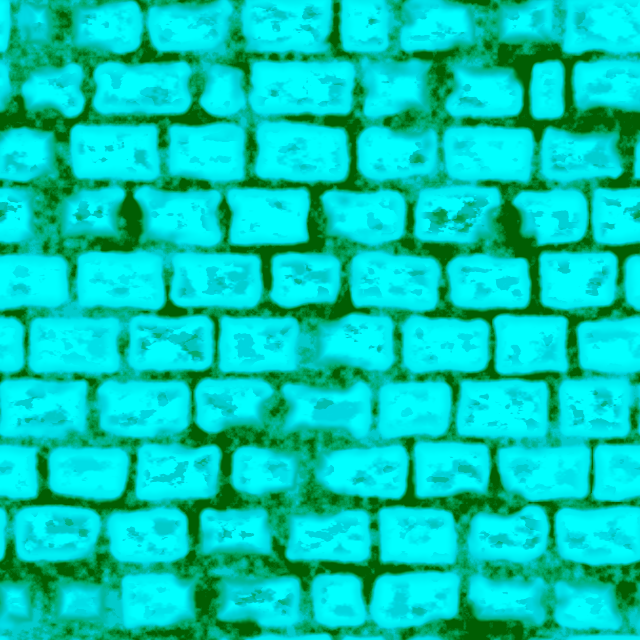
This texture is drawn by a Shadertoy shader. Its source:

```glsl
// A wall of worn, rounded stone blocks in ten staggered courses with mossy joints.
// Jittered joints give each block a rounded-box distance; periodic noise roughens
// it and adds pits, and the resulting height is coloured by a green-to-cyan ramp.

#define COURSES 10.0       // rows of blocks
#define BASE 0.013         // height of the lowest bed joint
#define GAP 0.0062         // mean half width of a joint
#define CORNER 0.017       // corner radius of a block
#define ROUGHNESS 0.013    // irregularity of the outline
#define EDGE_SOFT 0.0055   // softness of the outline
#define PIT_DEPTH 0.34     // strength of surface marks
#define MOSS_LIGHT 0.23    // mean brightness of the joints

const vec3 RAMP[6] = vec3[6](
    vec3(0.0, 0.37, 0.01), vec3(0.0, 0.55, 0.23), vec3(0.0, 0.68, 0.46),
    vec3(0.0, 0.73, 0.66), vec3(0.0, 0.84, 0.88), vec3(0.0, 1.0, 1.0));

// Position of the first upright joint in each course, bottom to top
const float START[10] = float[10](
    0.081, 0.016, 0.066, 0.005, 0.047, 0.122, 0.070, 0.115, 0.042, 0.133);

float hash(vec2 p) {
    vec3 q = fract(p.xyx * 0.1031);
    q += dot(q, q.yzx + 33.33);
    return fract((q.x + q.y) * q.z);
}

// Value noise that repeats after a whole number of cells
float noise(vec2 p, vec2 period) {
    vec2 i = floor(p), f = fract(p);
    f = f * f * (3.0 - 2.0 * f);
    vec2 a = mod(i, period), b = mod(i + 1.0, period);
    return mix(mix(hash(a), hash(vec2(b.x, a.y)), f.x),
               mix(hash(vec2(a.x, b.y)), hash(b), f.x), f.y);
}

float fbm(vec2 uv, vec2 freq) {
    float sum = 0.0, amp = 0.533;
    for (int i = 0; i < 4; i++) {
        sum += amp * noise(uv * freq, freq);
        freq *= 2.0;
        amp *= 0.5;
    }
    return sum;
}

// Courses at the top and bottom hold eight blocks, the others seven
float blockCount(float course) {
    return course < 0.5 || course > 7.5 ? 8.0 : 7.0;
}

float jointX(float i, float course) {
    float n = blockCount(course);
    float jitter = n > 7.5 ? 0.5 : 0.16;
    float shift = jitter * (hash(vec2(mod(i, n) + 3.0, course + 17.0)) - 0.5);
    return START[int(course)] + (i + shift) / n;
}

float roundedBox(vec2 p, vec2 halfSize, float radius) {
    vec2 q = abs(p) - halfSize + radius;
    return length(max(q, 0.0)) + min(max(q.x, q.y), 0.0) - radius;
}

vec3 ramp(float h) {
    float t = clamp(h, 0.0, 1.0) * 5.0;
    int i = min(int(t), 4);
    return mix(RAMP[i], RAMP[i + 1], t - float(i));
}

void mainImage(out vec4 fragColor, in vec2 fragCoord) {
    vec2 uv = fragCoord / iResolution.xy;

    // Gentle bending of the courses
    vec2 bend = vec2(fbm(uv, vec2(9.0)), fbm(uv + 0.43, vec2(8.0))) - 0.5;
    vec2 pos = uv + 0.012 * bend;

    // Find the block under this point
    float row = floor((pos.y - BASE) * COURSES);
    float course = mod(row, COURSES);
    float n = blockCount(course);
    float i = floor((pos.x - START[int(course)]) * n);
    if (pos.x < jointX(i, course)) i -= 1.0;
    else if (pos.x >= jointX(i + 1.0, course)) i += 1.0;
    vec2 id = vec2(mod(i, n), course);
    vec2 low = vec2(jointX(i, course), row / COURSES + BASE);
    vec2 high = vec2(jointX(i + 1.0, course), (row + 1.0) / COURSES + BASE);

    // Block outline with its own size, offset and rough, chipped edge
    vec2 rnd = vec2(hash(id + 41.0), hash(id + 73.0));
    vec2 center = 0.5 * (low + high) + 0.003 * (rnd - 0.5);
    vec2 halfSize = 0.5 * (high - low) - GAP * (0.75 + 0.5 * rnd.yx);
    float d = roundedBox(pos - center, halfSize, CORNER * (0.6 + 0.8 * rnd.x));
    d += ROUGHNESS * (fbm(uv, vec2(26.0)) - 0.5);
    float worn = smoothstep(0.58, 0.76, fbm(uv + 0.21, vec2(7.0)));
    d += 0.012 * worn;
    float block = 1.0 - smoothstep(-EDGE_SOFT, 0.6 * EDGE_SOFT, d);

    // Surface: soft blotches and sharper pits, mostly away from the edge
    float inner = 1.0 - smoothstep(-0.026, -0.008, d);
    float blotch = smoothstep(0.50, 0.70, fbm(uv, vec2(32.0, 44.0)));
    float pit = smoothstep(0.60, 0.67, fbm(uv + 0.37, vec2(40.0, 58.0)));
    float marks = (0.8 * blotch + 0.7 * pit) * inner * (0.5 + rnd.y);
    float rim = smoothstep(-0.022, 0.0, d);
    float top = 1.0 - PIT_DEPTH * marks - rim * (0.12 + 0.4 * worn);

    // Joints: dark hollows, lighter moss and fine grain
    float moss = fbm(uv + 0.11, vec2(14.0)) - 0.5;
    float grain = fbm(uv, vec2(84.0)) - 0.5;
    float joint = max(MOSS_LIGHT + 1.5 * moss + 1.1 * grain - 8.0 * max(d, 0.0), 0.0);

    fragColor = vec4(ramp(mix(min(joint, 0.72), top, block)), 1.0);
}
```
